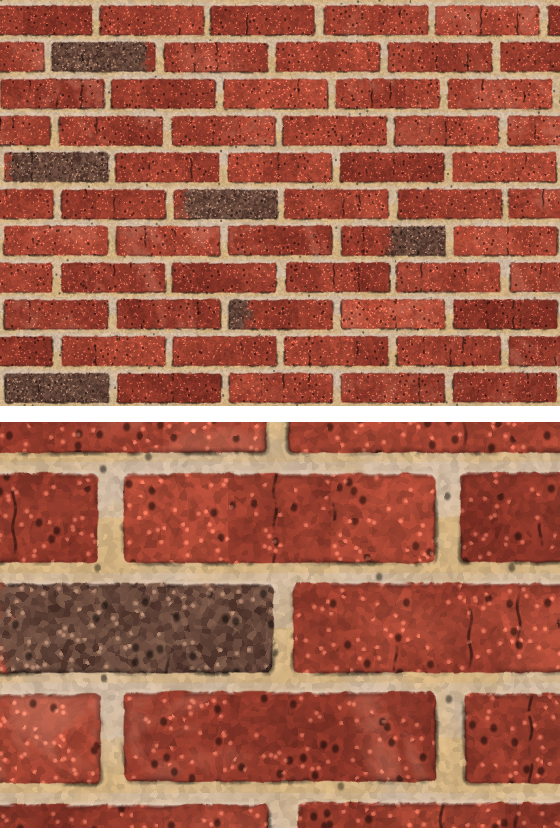
Top, the full canvas; bottom, a detail of the centre.
This texture is drawn by a Shadertoy shader. Its source:

```glsl
// Sunlit running-bond brick wall: eleven courses of weathered red brick in tan mortar.
// Each brick is a wobbly rounded box with a hashed tone, pressed bands, cracks and scorching;
// cellular noise gives grit and pits, layered sines give stains and ragged edges.

float hash(vec2 p) {
    vec3 q = fract(vec3(p.xyx) * 0.1031);
    q += dot(q, q.yzx + 33.33);
    return fract((q.x + q.y) * q.z);
}

// Cellular noise: x = distance to the nearest seed, y = random value of that seed
vec2 cells(vec2 p) {
    vec2 base = floor(p), nearest = vec2(9.0, 0.0);
    for (int j = -1; j <= 1; j++)
        for (int i = -1; i <= 1; i++) {
            vec2 c = base + vec2(i, j);
            float dist = length(c + vec2(hash(c), hash(c + 57.0)) - p);
            if (dist < nearest.x) nearest = vec2(dist, hash(c + 113.0));
        }
    return nearest;
}

// Layered sines, each bent by the one before; roughly -1 to 1
float mottle(vec2 p) {
    float sum = 0.0, amp = 0.55;
    for (int i = 0; i < 4; i++) {
        p = mat2(0.8, 0.6, -0.6, 0.8) * p * 1.7 + 1.3 * sin(p.yx + 2.1);
        sum += amp * sin(p.x) * cos(p.y);
        amp *= 0.7;
    }
    return sum;
}

float roundBox(vec2 p, vec2 halfSize, float radius) {
    vec2 q = abs(p) - halfSize + radius;
    return length(max(q, 0.0)) + min(max(q.x, q.y), 0.0) - radius;
}

void mainImage(out vec4 fragColor, in vec2 fragCoord) {
    vec2 p = fragCoord / iResolution.y;
    float px = 1.0 / iResolution.y;

    // Running bond; the upper courses drift to the left
    vec2 pitch = vec2(0.276, 0.0905);
    float row = floor(p.y / pitch.y);
    float shift = 0.002 + 0.1385 * mod(row, 2.0) - 0.043 * pow(row / 10.0, 6.0);
    vec2 grid = vec2(p.x - shift, p.y) / pitch;
    vec2 id = floor(grid) + 20.0;
    vec2 q = (fract(grid) - 0.5) * pitch;
    q += (vec2(hash(id + 1.0), hash(id + 2.0)) - 0.5) * vec2(0.005, 0.002);

    // Noise layers
    vec2 grit = cells(p * 190.0);
    vec2 lumps = cells(p * vec2(85.0, 70.0));
    float stain = mottle(p * 13.0);
    float ragged = mottle(p * 75.0);

    float d = roundBox(q, vec2(0.128, 0.0368), 0.005) + 0.0009 * ragged + 0.0006 * (grit.y - 0.5);

    // Mortar: yellow tan, paler toward the brick below it
    vec3 mortar = mix(vec3(0.82, 0.69, 0.50), vec3(0.81, 0.72, 0.63),
                      clamp(0.45 + 0.5 * stain + 0.3 * sign(q.y), 0.0, 1.0));
    mortar *= 0.93 + 0.13 * grit.y + 0.04 * ragged;
    mortar *= 1.0 - 0.45 * step(0.965, lumps.y) * smoothstep(0.35, 0.1, lumps.x);

    // Brick body: own tone, three pressed bands, stains and grain
    float band = floor(q.x / 0.085 + 0.5);
    float tone = 0.5 + 0.55 * (hash(id + 5.0) - 0.5)
               + 0.3 * (hash(id * 3.0 + band) - 0.5) + 0.22 * stain;
    vec3 brick = mix(vec3(0.47, 0.17, 0.13), vec3(0.73, 0.32, 0.235), clamp(tone, 0.0, 1.0));
    brick *= 0.82 + 0.22 * grit.y + 0.16 * lumps.y;

    // Dusty bloom on some bricks
    float bloom = smoothstep(0.5, 1.0, hash(id + 9.0)) * smoothstep(-0.1, 0.8, stain + 0.4 * ragged);
    brick = mix(brick, vec3(0.74, 0.46, 0.38), 0.45 * bloom);

    // Scorched grey-brown bricks, burnt wholly or from one end
    float end = sign(hash(id + 13.0) - 0.5);
    float reach = q.x * end / 0.128 - mix(-1.6, 0.8, hash(id + 17.0));
    float scorch = step(0.86, hash(id + 23.0)) * smoothstep(-0.12, 0.15, reach + 0.15 * ragged);
    vec3 ash = mix(vec3(0.22, 0.15, 0.13), vec3(0.55, 0.44, 0.36), grit.y * 0.6 + lumps.y * 0.3);
    brick = mix(brick, ash, 0.88 * scorch);

    // Broken vertical cracks near the band edges
    for (float k = -1.0; k < 2.0; k++) {
        float x = k * 0.055 + 0.04 * (hash(id + 31.0 * (k + 2.0)) - 0.5);
        float line = abs(q.x - x + 0.0012 * sin(q.y * 210.0 + id.x + k));
        float broken = smoothstep(-0.15, 0.35, mottle(vec2(p.x * 8.0 + k, p.y * 32.0)));
        brick *= 1.0 - 0.5 * broken * step(0.4, hash(id + 41.0 + k)) * smoothstep(0.0012 + px, 0.0004, line);
    }

    // Pits and bright mineral specks
    brick *= 1.0 - 0.5 * step(0.83, lumps.y) * smoothstep(0.36, 0.12, lumps.x);
    brick += vec3(0.22, 0.18, 0.15) * step(0.88, grit.y) * smoothstep(0.5, 0.15, grit.x);

    // Darkened rim on the face
    brick *= 1.0 - 0.28 * smoothstep(-0.006, 0.0, d) * smoothstep(-0.5, 0.6, ragged + stain);

    vec3 color = mix(brick, mortar, smoothstep(-px, px, d));

    // Sun on the upper arris, broken shadow below and at the ends
    float arris = smoothstep(0.0024 + px, 0.0, abs(d - 0.0005));
    float upper = smoothstep(0.026, 0.035, q.y);
    color = mix(color, vec3(0.88, 0.79, 0.72), 0.65 * arris * upper * smoothstep(-0.6, 0.3, ragged));
    color *= 1.0 - 0.5 * arris * (1.0 - upper) * smoothstep(-0.25, 0.5, mottle(p * 31.0 + 4.0));

    fragColor = vec4(clamp(color, 0.0, 1.0), 1.0);
}
```
